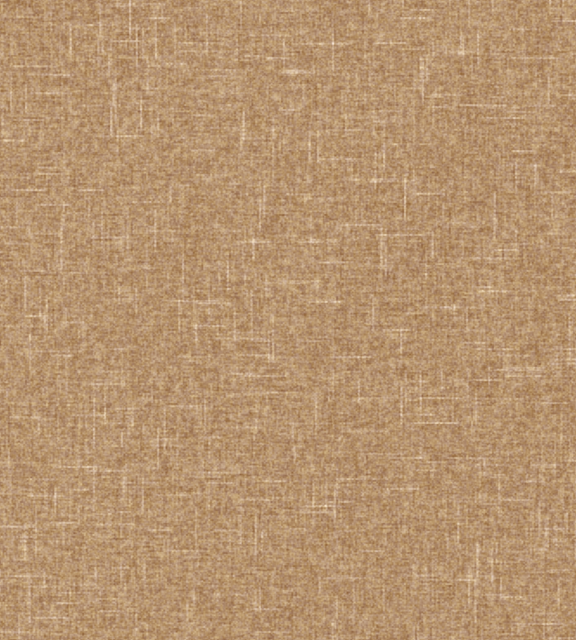
Write a Shadertoy shader that draws this texture.

```glsl
float hash(vec2 p) {
    vec3 q = fract(p.xyx * vec3(0.1031, 0.1030, 0.0973));
    q += dot(q, q.yzx + 33.33);
    return fract((q.x + q.y) * q.z);
}

// Random tone along one yarn, smooth between cells
float yarnNoise(float along, float row) {
    float cell = floor(along);
    return mix(hash(vec2(cell, row)), hash(vec2(cell + 1.0, row)),
               smoothstep(0.0, 1.0, along - cell)) - 0.5;
}

// Sparse pale thickening with tapered ends
float slub(float along, float row) {
    along = along * 10.0 + hash(vec2(row, 7.0)) * 9.0;
    vec2 id = vec2(floor(along) + 300.0, row);
    float halfLength = mix(0.15, 0.49, hash(id + 41.0));
    float reach = abs(fract(along) - 0.5);
    float present = step(0.9, hash(id));
    float strength = mix(0.04, 0.15, hash(id + 83.0));
    return present * strength * (1.0 - smoothstep(halfLength * 0.6, halfLength, reach));
}

// Tone of a yarn in x, its slub in y
vec2 yarn(float along, float row) {
    float shift = hash(vec2(row, 3.0)) * 20.0;
    float tone = 0.105 * yarnNoise(along * 120.0 + shift, row + 500.0);
    tone += 0.05 * yarnNoise(along * 16.0 + shift, row + 900.0);
    float beads = 0.8 + 0.2 * sin(along * 900.0 + shift);
    return vec2(tone, slub(along, row) * beads);
}

// Parallel yarns with softened borders
vec2 yarns(float along, float across, float seed) {
    float row = floor(across);
    float blend = smoothstep(0.15, 0.85, across - row);
    return mix(yarn(along, row + seed), yarn(along, row + 1.0 + seed), blend);
}

float grain(vec2 p) {
    vec2 cell = floor(p);
    vec2 f = smoothstep(0.0, 1.0, p - cell);
    return mix(mix(hash(cell), hash(cell + vec2(1, 0)), f.x),
               mix(hash(cell + vec2(0, 1)), hash(cell + 1.0), f.x), f.y) - 0.5;
}

void mainImage(out vec4 fragColor, in vec2 fragCoord) {
    vec2 uv = fragCoord / iResolution.y;

    // Weft and warp, each slightly wavering
    vec2 weft = yarns(uv.x, uv.y * 310.0 + 0.2 * sin(uv.x * 17.0), 50.0);
    vec2 warp = yarns(uv.y, uv.x * 300.0 + 0.2 * sin(uv.y * 13.0), 1400.0);
    float slubs = weft.y + warp.y;
    float tone = weft.x + warp.x - 0.008;

    // Over-under weave and fibre grain
    vec2 crossing = uv * vec2(255.0, 265.0) * 3.14159;
    tone += 0.018 * sin(crossing.x) * sin(crossing.y);
    tone += 0.13 * grain(uv * vec2(370.0, 390.0) + 60.0);

    // Broad uneven shading
    tone += 0.004 * sin(uv.x * 5.0 + 1.5 * sin(uv.y * 4.0));

    // Pale yarns lose saturation, dye varies in warmth
    vec3 tanDye = vec3(0.718, 0.582, 0.438);
    vec3 color = tanDye + tone * vec3(0.8, 1.0, 1.0) + slubs * vec3(0.75, 0.95, 1.15);
    color += grain(uv * 260.0 + 400.0) * vec3(-0.01, 0.0, 0.08);
    fragColor = vec4(clamp(color, 0.0, 1.0), 1.0);
}
```
